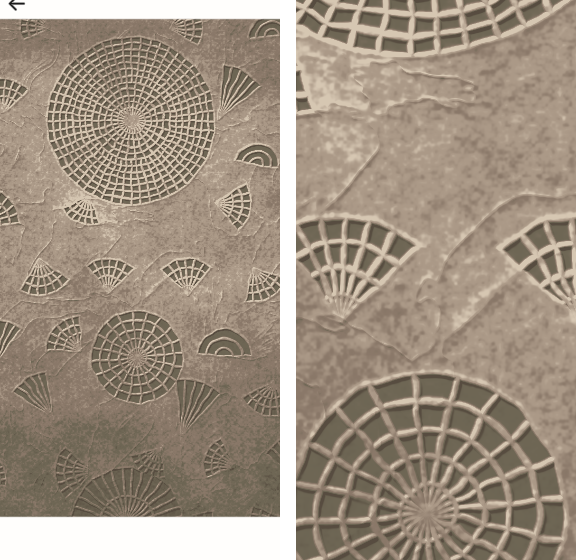
Left: the whole. Right: its middle third, enlarged.
Give the GLSL for this pattern, as a Shadertoy shader.

```glsl
#define PANEL vec2(0.154, 1.932)
#define BIG_DISC vec3(0.469, 1.568, 0.300)
#define SMALL_DISC vec3(0.490, 0.724, 0.165)
#define LOW_FAN vec3(0.455, 0.130, 0.200)
#define CELL vec2(0.270, 0.225)
#define RIDGE 0.0042
#define RELIEF 0.0042
#define PLASTER 0.0075
#define GRAIN 0.34
#define GLOW_CENTER vec2(0.36, 1.28)
#define LIGHT_DIR vec2(-0.5, 0.866)

const float PI = 3.14159265;

float hash(vec2 p) {
    return fract(sin(dot(p, vec2(127.1, 311.7))) * 43758.5453);
}

float noise(vec2 p) {
    vec2 i = floor(p), f = fract(p);
    f = f * f * (3.0 - 2.0 * f);
    return mix(mix(hash(i), hash(i + vec2(1, 0)), f.x),
               mix(hash(i + vec2(0, 1)), hash(i + vec2(1, 1)), f.x), f.y);
}

float fbm(vec2 p) {
    float sum = 0.0, amp = 0.5;
    for (int i = 0; i < 4; i++) {
        sum += amp * noise(p);
        p = mat2(1.6, 1.2, -1.2, 1.6) * p + 3.7;
        amp *= 0.5;
    }
    return sum;
}

// Distance to the nearest tile edge of a ringed fan, positive inside tiles
float fan(vec2 q, float radius, float dir, float halfAngle, float rings, float spokes) {
    float len = length(q);
    float a = mod(atan(q.y, q.x) - dir + PI, 2.0 * PI) - PI;
    float ring = len / radius * rings;
    float spoke = (a / halfAngle * 0.5 + 0.5) * spokes;
    float ringEdge = (0.5 - abs(fract(ring) - 0.5)) * radius / rings;
    float spokeEdge = (0.5 - abs(fract(spoke) - 0.5)) / spokes * 2.0 * halfAngle * len;
    float rim = min(radius - len, (halfAngle - abs(a)) * len);
    return min(rim, min(ringEdge, spokeEdge));
}

// Fans, arches and cones on a staggered, jittered grid
float scatteredFans(vec2 p) {
    float d = -1.0;
    float baseRow = floor(p.y / CELL.y);
    for (int j = -1; j <= 1; j++) {
        float row = baseRow + float(j);
        float shift = 0.5 * mod(row, 2.0);
        float baseCol = floor(p.x / CELL.x - shift);
        for (int i = -1; i <= 1; i++) {
            vec2 id = vec2(baseCol + float(i), row);
            vec2 jitter = vec2(hash(id + 4.3), hash(id + 9.1)) - 0.5;
            vec2 c = (id + vec2(shift, 0.0) + 0.5 + 0.25 * jitter) * CELL;
            if (length(c - BIG_DISC.xy) < BIG_DISC.z + 0.055) continue;
            if (length(c - SMALL_DISC.xy) < SMALL_DISC.z + 0.06) continue;
            if (length(c - LOW_FAN.xy) < LOW_FAN.z + 0.03) continue;
            float kind = hash(id + 17.0), size = hash(id + 31.0);
            float dir = 2.0 * PI * hash(id + 23.0);
            float radius = mix(0.10, 0.145, size), halfAngle = 0.75, rings = 4.0, spokes = 6.0;
            if (kind < 0.27) {
                dir = PI * 0.5 + 0.6 * jitter.x;
                radius *= 0.75; halfAngle = 1.5; rings = 3.0; spokes = 1.0;
            } else if (kind < 0.5) {
                dir = PI * (0.5 + 0.5 * jitter.y);
                radius = mix(0.17, 0.21, size); halfAngle = 0.42; rings = 1.0; spokes = 5.0;
            }
            vec2 apex = c - 0.55 * radius * vec2(cos(dir), sin(dir));
            d = max(d, fan(p - apex, radius, dir, halfAngle, rings, spokes));
        }
    }
    return d;
}

float ornament(vec2 p) {
    p += 0.008 * (vec2(noise(p * 32.0), noise(p * 32.0 + 40.0)) - 0.5);
    vec2 big = p - BIG_DISC.xy;
    float bigSpokes = length(big) < BIG_DISC.z * 6.0 / 13.0 ? 26.0 : 52.0;
    float d = fan(big, BIG_DISC.z, 0.0, PI, 13.0, bigSpokes);
    d = max(d, fan(p - SMALL_DISC.xy, SMALL_DISC.z, 0.1, PI, 5.0, 20.0));
    d = max(d, fan(p - LOW_FAN.xy, LOW_FAN.z, PI * 0.5, 1.45, 2.0, 15.0));
    return max(d, scatteredFans(p));
}

// Raised ridges, sunken tiles and wrinkled plaster
float height(vec2 p, float d) {
    float ridge = exp(-d * d / (RIDGE * RIDGE));
    float tile = smoothstep(0.5, 1.5, d / RIDGE);
    float folds = 1.0 - abs(2.0 * fbm(p * 9.0 + 2.0 * noise(p * 6.0)) - 0.95);
    float plaster = fbm(p * 38.0) + 0.7 * pow(clamp(folds, 0.0, 1.0), 14.0);
    return RELIEF * ridge + PLASTER * plaster * (1.0 - 0.8 * tile);
}

vec3 bronze(float t) {
    vec3 c = mix(vec3(0.34, 0.30, 0.25), vec3(0.43, 0.40, 0.33), smoothstep(0.0, 0.25, t));
    c = mix(c, vec3(0.54, 0.47, 0.41), smoothstep(0.25, 0.5, t));
    c = mix(c, vec3(0.67, 0.60, 0.53), smoothstep(0.5, 0.75, t));
    return mix(c, vec3(0.84, 0.78, 0.70), smoothstep(0.75, 1.0, t));
}

float segment(vec2 p, vec2 a, vec2 b) {
    vec2 v = b - a;
    return length(p - a - v * clamp(dot(p - a, v) / dot(v, v), 0.0, 1.0));
}

void mainImage(out vec4 fragColor, in vec2 fragCoord) {
    vec2 p = fragCoord / iResolution.x;
    float px = 1.0 / iResolution.x;

    // Relief lit from the upper left
    float d = ornament(p);
    vec2 q = p + 0.004 * LIGHT_DIR;
    float slope = (height(p, d) - height(q, ornament(q))) / 0.004;
    float ridge = exp(-d * d / (RIDGE * RIDGE));
    float tile = smoothstep(0.5, 1.4, d / RIDGE);

    // Soft lamp glow over worn bronze
    vec2 g = p - GLOW_CENTER;
    float glow = exp(-0.6 * g.x * g.x - 1.5 * g.y * g.y);
    float grain = 0.6 * noise(p * 130.0) + 0.4 * noise(p * 250.0) - 0.5;
    float stain = fbm(p * 7.0 + 11.0) - 0.47;
    float ground = 0.22 + 0.56 * glow + 0.45 * stain + GRAIN * grain;
    float inlay = 0.13 + 0.16 * glow + 0.12 * grain;
    float tone = mix(ground, inlay, tile) + 0.16 * ridge * glow;
    tone += slope * (0.14 + 0.16 * glow);
    vec3 col = bronze(clamp(tone, 0.0, 1.0));

    // Pale margins and a plain arrow
    float panel = smoothstep(-px, px, min(p.y - PANEL.x, PANEL.y - p.y));
    col = mix(vec3(1.0, 0.995, 0.99), col, panel);
    vec2 tip = vec2(0.035, 1.987), m = vec2(p.x, tip.y + abs(p.y - tip.y));
    float arrow = min(segment(m, tip, tip + vec2(0.05, 0.0)), segment(m, tip, tip + 0.021));
    col = mix(col, vec3(0.08), 1.0 - smoothstep(-px, px, arrow - 0.0035));
    fragColor = vec4(col, 1.0);
}
```
